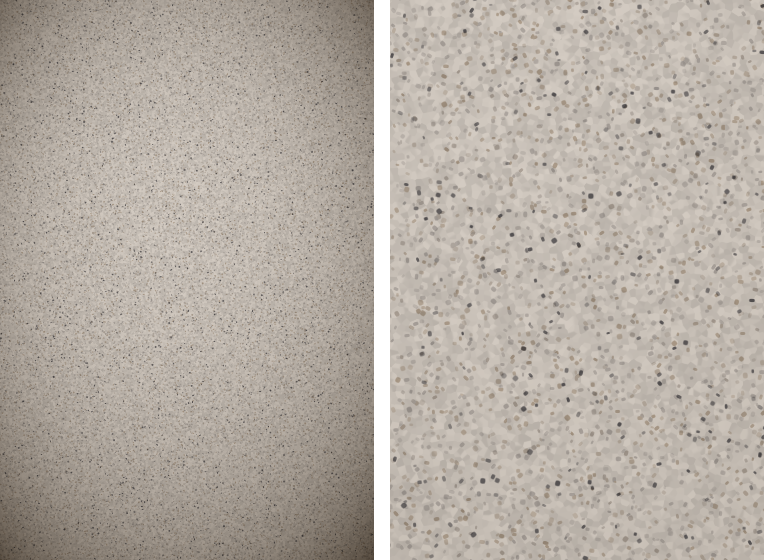
Left, the full canvas; right, a detail of the centre.
Reproduce this texture procedurally as a Shadertoy shader.

```glsl
const vec3 PALE_STONE = vec3(0.782, 0.752, 0.718);
const vec3 SHADED_STONE = vec3(0.40, 0.36, 0.315);
const vec3 GREY_CHIP = vec3(0.80, 0.795, 0.80);
const vec3 BROWN_CHIP = vec3(0.80, 0.75, 0.69);
const vec3 BLACK_CHIP = vec3(0.42, 0.42, 0.445);

const float CRYSTAL_CELLS = 185.0;   // cells across the canvas width
const float CHIP_CELLS = 158.0;
const float BLACK_CELLS = 140.0;
const float CRYSTAL_CONTRAST = 0.13;
const float CHIP_SHARE = 0.46;
const float BLACK_SHARE = 0.085;

const vec2 LIGHT_CENTRE = vec2(0.46, 0.62);
const vec2 LIGHT_FALLOFF = vec2(0.80, 1.10);
const float VIGNETTE = 2.15;

vec3 hash3(vec2 cell, float seed) {
    vec3 q = fract(vec3(cell.xyx + seed) * vec3(0.1031, 0.1030, 0.0973));
    q += dot(q, q.yxz + 33.33);
    return fract((q.xxy + q.yzz) * q.zyx);
}

// Softly blended cellular tone, about -0.5 to 0.5
float crystals(vec2 p) {
    vec2 base = floor(p);
    float tone = 0.0, total = 0.0;
    for (int y = -1; y <= 1; y++)
    for (int x = -1; x <= 1; x++) {
        vec2 cell = base + vec2(x, y);
        vec3 h = hash3(cell, 3.7);
        vec2 d = p - cell - h.xy;
        float weight = exp(-12.0 * dot(d, d));
        tone += weight * (h.z - 0.5);
        total += weight;
    }
    return tone / max(total, 1e-5);
}

// Scattered angular chips: x = coverage, y = random kind of the chip
vec2 chips(vec2 p, float share, float radius, float seed, float pixel) {
    vec2 base = floor(p);
    vec2 best = vec2(0.0);
    float blur = max(0.7 * pixel, 0.12);
    for (int y = -1; y <= 1; y++)
    for (int x = -1; x <= 1; x++) {
        vec2 cell = base + vec2(x, y);
        vec3 place = hash3(cell, seed);
        vec3 form = hash3(cell, seed + 41.3);
        vec2 d = p - cell - place.xy;
        float angle = 6.2832 * form.x;
        vec2 axis = vec2(cos(angle), sin(angle));
        d = abs(vec2(dot(d, axis), dot(d, vec2(-axis.y, axis.x))));
        d.y *= 1.0 + 0.7 * form.y;
        float size = radius * mix(0.7, 1.25, form.z);
        float edge = mix(length(d), max(d.x, d.y), 0.4) - size;
        float cover = 1.0 - smoothstep(-blur, blur, edge);
        cover *= step(place.z, share);
        if (cover > best.x) best = vec2(cover, fract(form.y * 7.31 + form.z));
    }
    return best;
}

void mainImage(out vec4 fragColor, in vec2 fragCoord) {
    vec2 uv = fragCoord / iResolution.xy;
    vec2 p = fragCoord / iResolution.x;
    float pixel = 1.0 / iResolution.x;

    // Broad lamp glow with darker corners
    vec2 fromLight = uv - LIGHT_CENTRE;
    vec2 fromMiddle = uv - 0.5;
    float rim = dot(fromMiddle, fromMiddle);
    float light = 1.0 - dot(LIGHT_FALLOFF, fromLight * fromLight) - VIGNETTE * rim * rim;
    vec3 colour = mix(SHADED_STONE, PALE_STONE, light);

    // Fine pale mottling
    colour *= 1.0 + CRYSTAL_CONTRAST * crystals(p * CRYSTAL_CELLS);

    // Muted grey and brown chips
    vec2 chip = chips(p * CHIP_CELLS, CHIP_SHARE, 0.33, 11.0, pixel * CHIP_CELLS);
    vec3 chipTint = mix(GREY_CHIP, BROWN_CHIP, smoothstep(0.35, 0.75, chip.y));
    colour *= mix(vec3(1.0), chipTint, chip.x * mix(0.4, 1.0, fract(chip.y * 5.7)));

    // Sparse near-black chips
    vec2 dark = chips(p * BLACK_CELLS, BLACK_SHARE, 0.28, 71.0, pixel * BLACK_CELLS);
    colour *= mix(vec3(1.0), BLACK_CHIP, dark.x * mix(0.4, 1.0, dark.y));

    fragColor = vec4(clamp(colour, 0.0, 1.0), 1.0);
}
```
